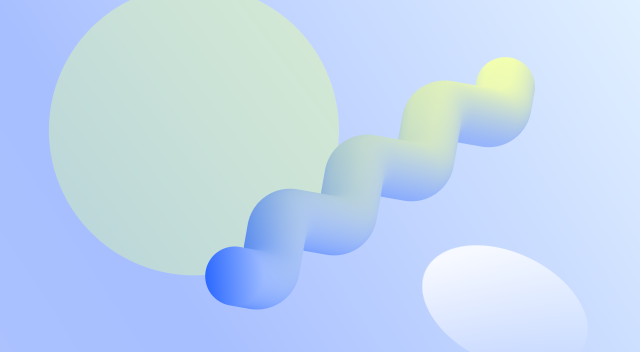
A WebGL 1 fragment shader for this background:

```glsl
precision highp float;
// Soft blue backdrop with a pale green disc, a fading ellipse and a glossy zigzag tube.
uniform vec2 u_resolution;

const float TURN = 0.4;                       // bend radius, in legs
const float STRAIGHT = 1.0 - TURN;            // straight part of each leg
const float RADIUS = 0.89;                    // tube radius, in legs
const float LEG = 0.0521;                     // leg length, in canvas widths

vec2 rotate(vec2 p, float angle) {
  float c = cos(angle), s = sin(angle);
  return vec2(c * p.x - s * p.y, s * p.x + c * p.y);
}

float coverage(float dist, float pixel) {
  return clamp(0.5 - dist / pixel, 0.0, 1.0);
}

// Centre line of a staircase with rounded corners; one corner per unit of t.
vec2 staircase(float t) {
  float corner = floor(t);
  float arc = TURN * 1.5708;
  float along = fract(t) * (2.0 * STRAIGHT + arc);
  float angle = clamp((along - STRAIGHT) / TURN, 0.0, 1.5708);
  vec2 leg = vec2(min(along, STRAIGHT) + TURN * sin(angle),
                  TURN * (1.0 - cos(angle)) + max(along - STRAIGHT - arc, 0.0));
  return corner + (mod(corner, 2.0) < 0.5 ? leg : leg.yx);
}

// Gradient of one disc of the tube: blue at the start, yellow at the end.
vec3 discColor(vec2 q, float s) {
  float across = clamp(0.5 + 0.5 * dot(q, vec2(0.97, 0.25)), 0.0, 1.0);
  float upward = clamp(0.56 + 0.5 * dot(q, vec2(-0.33, 0.94)), 0.0, 1.0);
  vec3 first = mix(vec3(0.17, 0.41, 1.0), vec3(0.62, 0.735, 1.0), across);
  vec3 last = mix(vec3(0.58, 0.70, 1.0), vec3(0.95, 1.0, 0.69), upward);
  return mix(first, last, pow(s, 0.7));
}

// Swept discs, front to back; the alpha channel holds the coverage.
vec4 tube(vec2 p, float pixel) {
  vec4 sum = vec4(0.0);
  for (int i = 0; i <= 252; i++) {
    float s = float(i) / 252.0;
    vec2 q = p - staircase(s * 7.0);
    float cover = coverage(length(q) - RADIUS, pixel);
    float gain = max(cover - sum.a, 0.0);
    sum += gain * vec4(discColor(q / RADIUS, s), 1.0);
  }
  return sum;
}

void main() {
  vec2 p = gl_FragCoord.xy / u_resolution.x;
  float pixel = 1.0 / u_resolution.x;

  // Backdrop
  float light = 1.164 * dot(p, vec2(0.84, 0.54)) - 0.323;
  light = light < 0.0 ? -0.2 * light : light;
  vec3 color = mix(vec3(0.655, 0.747, 1.0), vec3(0.886, 0.943, 1.0), light);

  // Green disc
  vec2 d = p - vec2(0.303, 0.3464);
  float slope = clamp(0.5 + dot(d, vec2(0.8, 0.6)) / 0.453, 0.0, 1.0);
  vec3 green = mix(vec3(0.74, 0.845, 0.855), vec3(0.825, 0.91, 0.835), slope);
  color = mix(color, green, coverage(length(d) - 0.2266, pixel));

  // White ellipse fading downwards
  vec2 e = p - vec2(0.789, 0.069);
  float edge = (length(rotate(e, 0.4416) / vec2(0.137, 0.0866)) - 1.0) * 0.0866;
  float fade = clamp(0.45 + 4.0 * dot(e, vec2(-0.3, 0.95)), 0.0, 0.85);
  color = mix(color, vec3(1.0), fade * coverage(edge, pixel));

  // Zigzag tube
  vec2 local = rotate(p - vec2(0.367, 0.1185), 0.1745) / LEG;
  vec4 sweep = tube(local, pixel / LEG);
  color = color * (1.0 - sweep.a) + sweep.rgb;

  gl_FragColor = vec4(color, 1.0);
}
```
